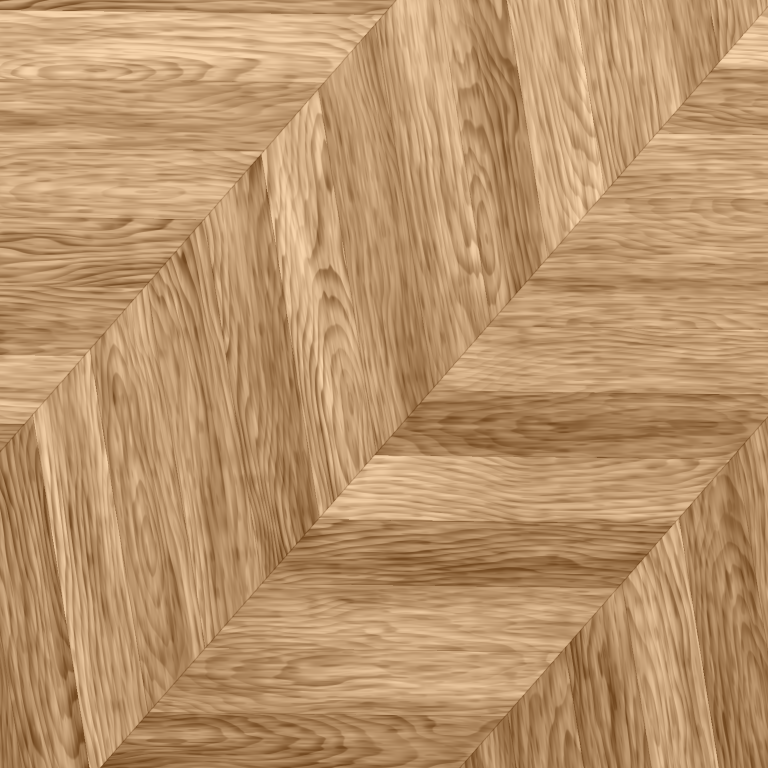
This texture is drawn by a Shadertoy shader. Its source:

```glsl
// Chevron parquet: diagonal bands of oak boards, alternately level and steep.
// Each board gets its own tone and a grain of stretched growth rings, fibres
// and pores; thin joints part the boards. Four samples per pixel smooth edges.

#define DARK_OAK vec3(0.56, 0.40, 0.24)
#define PALE_OAK vec3(0.92, 0.78, 0.62)
#define SEAM_SLOPE 1.14     // steepness of the diagonal seams
#define SEAM_START 0.5885   // where the first seam meets the left edge
#define BAND_SIZE 0.56      // seam spacing along the left edge
#define BAND_DRIFT 0.025    // slight perspective of the bands
#define STEEP_LEAN 0.16     // lean of the steep boards
#define JOINT_WIDTH 0.0011
#define RING_COUNT 10.0     // growth rings per board width
#define RING_DEPTH 0.36
#define TONE_SPREAD 0.21    // light and dark difference between boards
#define LIGHT_FALL 0.28     // darkening from top to bottom

float hash(vec2 p) {
    return fract(sin(dot(p, vec2(12.9898, 78.233))) * 43758.5453);
}

float noise(vec2 p) {
    vec2 i = floor(p), f = fract(p);
    f = f * f * (3.0 - 2.0 * f);
    return mix(mix(hash(i), hash(i + vec2(1, 0)), f.x),
               mix(hash(i + vec2(0, 1)), hash(i + vec2(1, 1)), f.x), f.y);
}

// Brightness offset of the wood; g = (along, across) in board widths
float woodGrain(vec2 g, vec2 id) {
    vec2 seed = 60.0 * vec2(hash(id + 3.1), hash(id + 7.7));
    float warp = noise(g * vec2(0.5, 1.5) + seed)
               + 0.25 * noise(g * vec2(1.3, 5.0) + seed) - 0.62;

    // Broad streaks, fibres at two scales and short pores
    vec2 bent = g + vec2(0.0, 0.12 * warp);
    float streak = noise(bent * vec2(0.3, 4.0) + seed) - 0.5;
    float fibre = noise(bent * vec2(1.3, 17.0) + seed) - 0.5;
    float fineFibre = noise(bent * vec2(4.0, 38.0) + seed.yx) - 0.5;
    float pore = smoothstep(0.64, 0.9, noise(bent * vec2(3.5, 29.0) + seed.yx));

    // Stretched rings about a heart that may lie off the board
    vec2 heart = vec2(4.0 * hash(id + 1.3) - 2.0, 2.4 * hash(id + 5.9) - 0.7);
    float rings = length((g - heart) * vec2(0.17, 1.0)) + 0.42 * warp + 0.035 * fibre;
    float ring = fract(rings * RING_COUNT);
    float lateWood = smoothstep(0.3, 0.88, ring) * (1.0 - smoothstep(0.88, 1.0, ring));
    float ringFade = (0.4 + 0.8 * hash(id + 2.6)) * (0.3 + 1.3 * noise(g * vec2(0.6, 2.5) + seed.yx));

    return 0.5 * streak + 0.32 * fibre + 0.32 * fineFibre - 0.2 * pore
         - RING_DEPTH * ringFade * lateWood;
}

vec3 parquet(vec2 p) {
    // Band index and position between its two seams
    float s = (p.y + SEAM_SLOPE * p.x - SEAM_START) / BAND_SIZE;
    float t = s + BAND_DRIFT * s * (s - 1.0);
    float band = floor(t);
    bool steep = mod(band, 2.0) < 0.5;

    // Board index and position across the board
    float boardWidth = steep ? 0.0879 : 0.0872 - 0.0026 * band;
    float across = steep ? p.x - STEEP_LEAN * p.y : p.y - 0.012 * p.x;
    float shift = steep ? 0.504 + 0.163 * band : 0.04 - 0.105 * band;
    float q = across / boardWidth - shift;
    float board = floor(q);
    vec2 id = vec2(board, band);

    // Along the board, straightened from the slanted seam
    vec2 g = vec2((t - band - 0.5) * 5.6 - (q - board - 0.5) * 0.92, q - board);

    // Uneven alternation of light and dark boards, with random jitter
    float rhythm = steep
        ? 0.5 * cos(1.5708 * (board + 1.0)) + 0.5 * cos(3.1416 * (board + 1.0)) - 0.15 * band
        : cos(2.6 * (board - 7.15));
    float tone = TONE_SPREAD * rhythm + 0.12 * (hash(id + 9.4) - 0.5);
    float value = 0.61 + tone + LIGHT_FALL * (0.5 - p.y) + woodGrain(g, id);

    // Joints between boards and seams between bands
    float jointGap = abs(fract(q + 0.5) - 0.5) * boardWidth;
    float seamGap = abs(fract(t + 0.5) - 0.5) * BAND_SIZE / length(vec2(SEAM_SLOPE, 1.0));
    value -= 0.25 * (1.0 - smoothstep(0.0, JOINT_WIDTH, jointGap));
    value -= 0.35 * (1.0 - smoothstep(0.0, 1.2 * JOINT_WIDTH, seamGap));
    return mix(DARK_OAK, PALE_OAK, clamp(value, -0.3, 1.12));
}

void mainImage(out vec4 fragColor, in vec2 fragCoord) {
    vec3 color = vec3(0.0);
    for (int i = 0; i < 4; i++) {
        vec2 offset = vec2(i % 2, i / 2) * 0.5 - 0.25;
        vec2 uv = (fragCoord + offset) / iResolution.xy;
        color += parquet(vec2(uv.x, 1.0 - uv.y));  // y runs downwards
    }
    fragColor = vec4(color / 4.0, 1.0);
}
```
